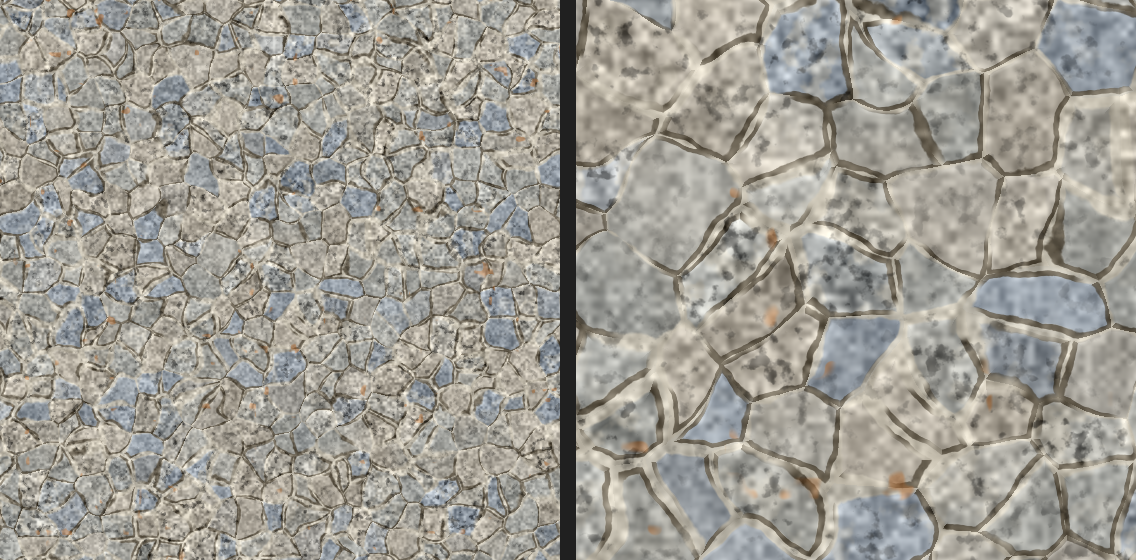
Left: the whole. Right: its middle third, enlarged.
This texture is drawn by a WebGL 2 fragment shader. Its source:

```glsl
#version 300 es
precision highp float;

uniform vec2 u_resolution;
out vec4 fragColor;

const float STONES = 21.0;        // stones across the canvas
const float JITTER = 0.88;
const float WARP = 0.30;          // irregularity of stone outlines
const float JOINT_MIN = 0.015;
const float JOINT_MAX = 0.125;
const float CRACK_WIDTH = 0.034;
const float GRAIN_FINE = 0.29;
const float GRAIN_COARSE = 0.22;
const vec2 SHADE_DIR = vec2(0.6, -0.8);

const vec3 GREY = vec3(0.635, 0.640, 0.622);
const vec3 BLUE = vec3(0.555, 0.595, 0.640);
const vec3 TAN = vec3(0.690, 0.662, 0.612);
const vec3 MORTAR = vec3(0.785, 0.758, 0.695);
const vec3 CRACK = vec3(0.300, 0.265, 0.205);
const vec3 RUST = vec3(0.720, 0.450, 0.230);

float hash(vec2 p) {
    vec3 q = fract(vec3(p.xyx) * 0.1031);
    q += dot(q, q.yzx + 33.33);
    return fract((q.x + q.y) * q.z);
}

vec2 hash2(vec2 p) {
    return vec2(hash(p + 17.3), hash(p + 91.7));
}

float noise(vec2 p) {
    vec2 i = floor(p), f = fract(p);
    f = f * f * (3.0 - 2.0 * f);
    return mix(mix(hash(i), hash(i + vec2(1, 0)), f.x),
               mix(hash(i + vec2(0, 1)), hash(i + vec2(1, 1)), f.x), f.y);
}

float fbm(vec2 p) {
    float sum = 0.0, amp = 0.5;
    for (int i = 0; i < 4; i++) {
        sum += amp * noise(p);
        p = mat2(1.6, 1.2, -1.2, 1.6) * p + 13.7;
        amp *= 0.5;
    }
    return sum / 0.9375;
}

// Nearest stone: distance to its border, direction to that border, cell id
void findStone(vec2 p, out float edge, out vec2 outward, out vec2 id) {
    vec2 cell = floor(p), nearest = vec2(0.0);
    float best = 1e3;
    for (int y = -1; y <= 1; y++)
    for (int x = -1; x <= 1; x++) {
        vec2 c = cell + vec2(x, y);
        vec2 r = c + 0.5 + JITTER * (hash2(c) - 0.5) - p;
        float d = dot(r, r);
        if (d < best) { best = d; nearest = r; id = c; }
    }
    edge = 1e3;
    outward = vec2(0.0);
    for (int y = -2; y <= 2; y++)
    for (int x = -2; x <= 2; x++) {
        vec2 c = id + vec2(x, y);
        if (x == 0 && y == 0) continue;
        vec2 r = c + 0.5 + JITTER * (hash2(c) - 0.5) - p;
        vec2 n = normalize(r - nearest);
        float d = dot(0.5 * (r + nearest), n);
        if (d < edge) { edge = d; outward = n; }
    }
}

void main() {
    vec2 uv = gl_FragCoord.xy / u_resolution.y;
    vec2 p = uv * STONES + 40.0;
    float px = STONES / u_resolution.y;

    vec2 warp = vec2(noise(p * 1.1 + 5.0), noise(p * 1.1 + 63.0)) - 0.5;
    float edge;
    vec2 outward, id;
    findStone(p + WARP * warp * 2.0, edge, outward, id);
    edge += 0.09 * (fbm(p * 5.0) - 0.5);

    // Stone body: individual hue, tone and roughness
    float pick = hash(id + 7.0);
    float rough = hash(id + 29.0);
    float patches = fbm(p * 0.3 + 9.0);
    vec3 color = mix(GREY, TAN, smoothstep(0.35, 0.75, 0.6 * pick + 0.6 * patches - 0.05));
    color = mix(color, BLUE, smoothstep(0.68, 0.92, hash(id + 53.0)) * 0.9);
    color += 0.10 * (hash(id + 71.0) - 0.5);
    float mottle = fbm(p * 2.6 + 3.0);
    color += (0.10 + 0.20 * rough) * (mottle - 0.5);
    color = mix(color, MORTAR, 0.55 * rough * smoothstep(0.50, 0.68, fbm(p * 3.3 + 77.0)));

    // Pale mortar of uneven width
    float jointSpread = smoothstep(0.30, 0.72, fbm(p * 0.8 + 21.0));
    float joint = mix(JOINT_MIN, JOINT_MAX, jointSpread);
    float inJoint = 1.0 - smoothstep(joint - px, joint + px + 0.02, edge);
    vec3 mortar = MORTAR + 0.22 * (fbm(p * 4.0 + 31.0) - 0.5);
    color = mix(color, mortar, 0.85 * inJoint);

    // Lit rims, and dark gaps on the shaded sides
    float facing = dot(outward, SHADE_DIR);
    float rim = 1.0 - smoothstep(0.0, 0.07, abs(edge - joint - 0.03));
    color += 0.07 * rim * max(-facing, 0.0);
    float gap = 1.0 - smoothstep(CRACK_WIDTH - px * 0.5, CRACK_WIDTH + px, abs(edge - joint * 0.8));
    float broken = smoothstep(0.40, 0.62, noise(p * 1.7 + 47.0) + 0.22 * facing);
    color = mix(color, CRACK, gap * broken * 0.72);

    // Pits, sparse rust and fine grain
    float pits = smoothstep(0.60, 0.76, fbm(p * 5.5 + 101.0));
    color *= 1.0 - 0.30 * pits * (0.35 + rough);
    float rust = smoothstep(0.86, 0.93, noise(p * 1.9 + 201.0)) * smoothstep(0.6, 0.75, noise(p * 5.0));
    color = mix(color, RUST, 0.5 * rust);
    float grain = GRAIN_FINE * (noise(uv * 235.0) - 0.5) + GRAIN_COARSE * (noise(uv * 118.0 + 8.0) - 0.5);
    color += grain * (0.65 + 0.5 * rough) * vec3(1.0, 0.99, 0.96);

    fragColor = vec4(clamp(color, 0.0, 1.0), 1.0);
}
```
